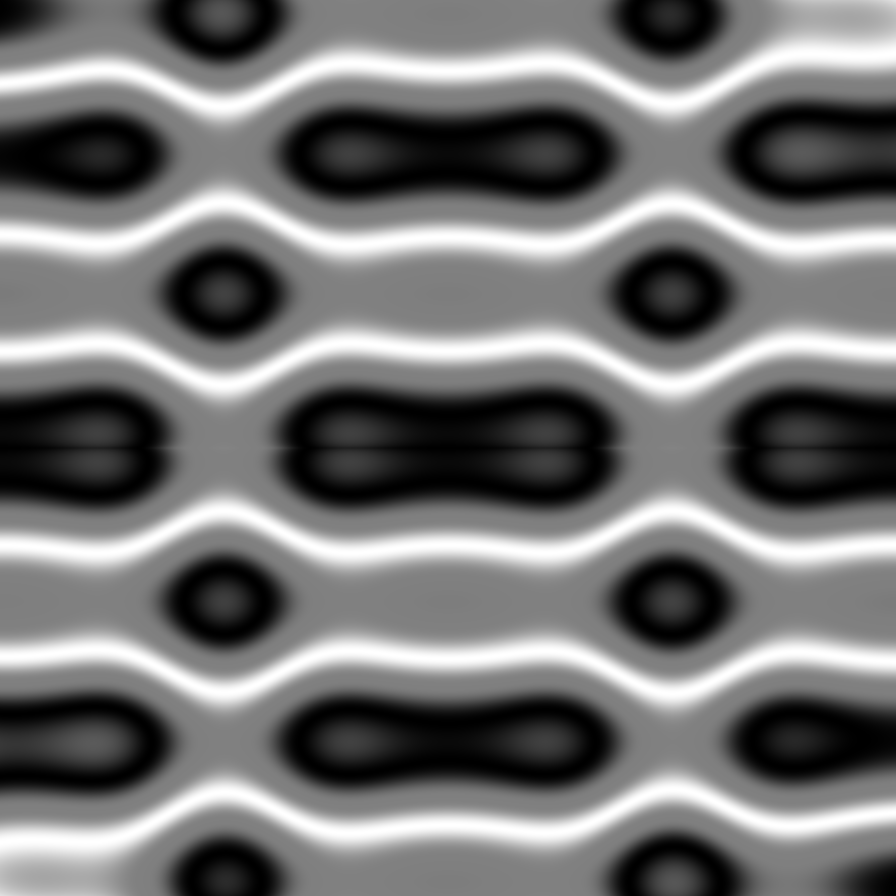
This pattern is drawn by a Shadertoy shader. Its source:

```glsl
const float TAU = 6.2831853;
const vec2 PERIOD = vec2(0.5, 0.3125);   // repeat size in canvas units
const float ROW_SHIFT = 0.0156;          // rows pushed away from the mirror axis
const float ROW_AMP = 2.61;              // strength of the vertical wave
const vec3 HARMONICS = vec3(0.849, 0.6815, 0.1207);
const float COLUMN_BIAS = -0.4615;
const float CORNER_TWIST = 85.0;         // distortion growing towards the corners
const float SEAM_DEPTH = 0.03;
const float SEAM_WIDTH = 0.004;

// Horizontal profile: a narrow crest and a wide trough with two dips
float columnWave(float x) {
    float a = TAU * (x / PERIOD.x + 0.5);
    return dot(HARMONICS, cos(a * vec3(1.0, 2.0, 3.0))) + COLUMN_BIAS;
}

// Vertical profile, mirrored about the middle; troughs hold the bars
float rowWave(float y) {
    return -ROW_AMP * cos(TAU * (abs(y) - ROW_SHIFT) / PERIOD.y);
}

// Positive inside the dots, negative inside the bars
float field(vec2 p) {
    float twist = p.x * p.y;
    float f = columnWave(p.x) + rowWave(p.y);
    f -= CORNER_TWIST * twist * twist * twist;
    return f * (1.0 - SEAM_DEPTH * exp(-abs(p.y) / SEAM_WIDTH));
}

// White at zero, a flat grey shoulder, then black and a grey core
float bandTone(float f) {
    float c = cos(f);
    return 0.5 + 0.5 * c * c * c;
}

void mainImage(out vec4 fragColor, in vec2 fragCoord) {
    vec2 p = fragCoord / iResolution.xy - 0.5;
    fragColor = vec4(vec3(bandTone(field(p))), 1.0);
}
```
